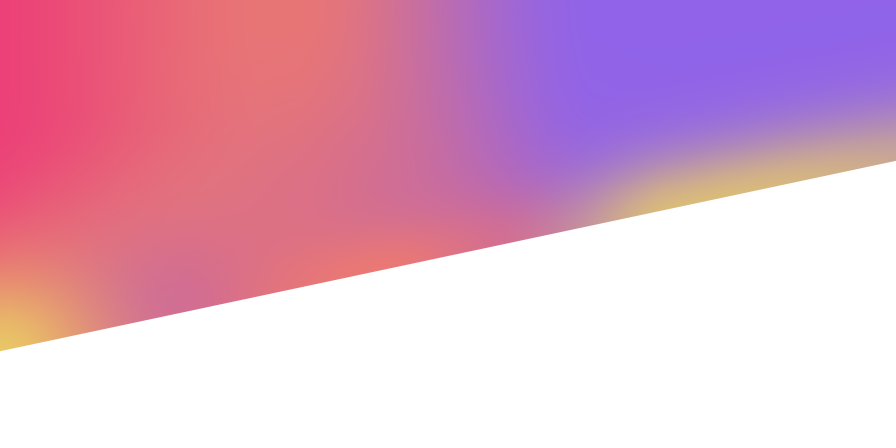
Give the GLSL for this background, as a WebGL 1 fragment shader.

```glsl
precision highp float;

uniform vec2 u_resolution;

const vec3 PAPER  = vec3(1.0);
const vec3 PINK   = vec3(0.925, 0.24, 0.47);
const vec3 SALMON = vec3(0.91, 0.46, 0.46);
const vec3 VIOLET = vec3(0.565, 0.39, 0.91);
const vec3 ROSE   = vec3(0.81, 0.42, 0.59);
const vec3 CORAL  = vec3(0.92, 0.47, 0.45);
const vec3 AMBER  = vec3(0.91, 0.78, 0.40);
const vec3 SAND   = vec3(0.86, 0.74, 0.47);

// Slanted lower border: height at the left side and rise per unit
const float EDGE_START = 0.216;
const float EDGE_SLOPE = 0.2125;

// Soft elliptical glow, sheared so that it can follow the border
float glow(vec2 p, vec2 center, vec2 radii, float slope) {
    vec2 d = p - center;
    d.y -= slope * d.x;
    d /= radii;
    return exp(-dot(d, d));
}

// Horizontal sweep from pink through salmon to violet
vec3 sweep(vec2 p) {
    float low = 1.0 - smoothstep(0.4, 0.75, p.y);
    vec3 warm = mix(PINK, SALMON, smoothstep(-0.1, 0.62, p.x + 0.22 * low));
    return mix(warm, VIOLET, smoothstep(0.65, 1.33, p.x));
}

vec3 gradientField(vec2 p) {
    vec3 color = sweep(p);

    // Rose haze through the lower middle
    color = mix(color, ROSE, 0.55 * glow(p, vec2(0.82, 0.56), vec2(0.36, 0.23), 0.0));
    color = mix(color, ROSE, 0.95 * glow(p, vec2(0.38, 0.31), vec2(0.25, 0.19), 0.0));
    color = mix(color, ROSE, 0.95 * glow(p, vec2(1.13, 0.43), vec2(0.23, 0.14), 0.0));

    // Warm light along the border
    color = mix(color, CORAL, glow(p, vec2(0.84, 0.385), vec2(0.24, 0.10), EDGE_SLOPE));
    color = mix(color, AMBER, glow(p, vec2(0.0, 0.2), vec2(0.22, 0.2), 0.0));
    float sand = glow(p, vec2(1.56, 0.53), vec2(0.85, 0.137), EDGE_SLOPE);
    return mix(color, SAND, sand * smoothstep(1.08, 1.5, p.x));
}

void main() {
    // Canvas spans 2 by 1 units
    vec2 p = gl_FragCoord.xy / u_resolution * vec2(2.0, 1.0);

    // Smooth cut between the gradient and the paper
    float height = p.y - EDGE_START - EDGE_SLOPE * p.x;
    float dist = height / length(vec2(1.0, EDGE_SLOPE));
    float cover = clamp(dist * u_resolution.y + 0.5, 0.0, 1.0);

    gl_FragColor = vec4(mix(PAPER, gradientField(p), cover), 1.0);
}
```
